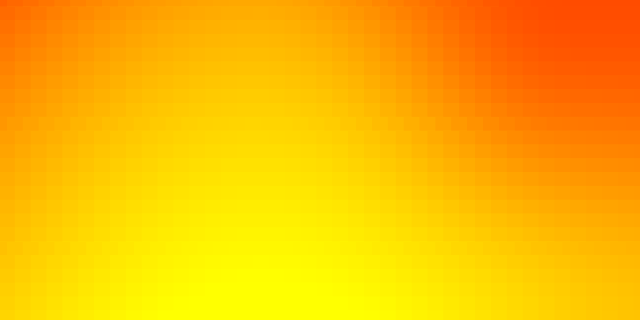
This background is drawn by a Shadertoy shader. Its source:

```glsl
// Floor with a step softened over width w
float softFloor(float x, float w) {
    float cell = floor(x);
    return cell + smoothstep(1.0 - w, 1.0, x - cell);
}

// Green level of the glow: x runs left to right, depth runs top to bottom
float warmth(float x, float depth) {
    float rise = sin(1.5708 * clamp(x / 0.4, 0.0, 1.0));
    float top = 0.38 + 0.28 * rise - 0.36 * smoothstep(0.4, 0.88, x);
    float bottom = 0.83 + 0.20 * rise - 0.27 * smoothstep(0.45, 1.05, x);

    // Fast fade on the left, S-shaped fade on the right
    float easeLeft = depth * (1.35 - 0.35 * depth);
    float easeRight = smoothstep(0.0, 1.0, depth);
    return mix(top, bottom, mix(easeLeft, easeRight, smoothstep(0.5, 0.9, x)));
}

void mainImage(out vec4 fragColor, in vec2 fragCoord) {
    vec2 p = fragCoord / iResolution.y;
    float aspect = iResolution.x / iResolution.y;
    vec2 tileSize = vec2(0.0496, 0.0432);
    vec2 blur = 1.0 / (iResolution.y * tileSize);

    // Rows of tiles, with an occasional row shifted by half a tile
    float rowCoord = (1.0 - p.y - 0.0206) / tileSize.y;
    float shift = 0.5 * step(0.9, cos(0.7 * (floor(rowCoord) - 8.0)));
    float columnCoord = (p.x - 1.1389) / tileSize.x + shift;

    // Sample the glow at the tile centre
    float x = (softFloor(columnCoord, blur.x) + 0.5 - shift) * tileSize.x + 1.1389;
    float depth = (softFloor(rowCoord, blur.y) + 0.5) * tileSize.y + 0.0206;
    float green = warmth(clamp(x / aspect, 0.0, 1.0), clamp(depth, 0.0, 1.0));

    fragColor = vec4(1.0, clamp(green, 0.0, 1.0), 0.0, 1.0);
}
```
